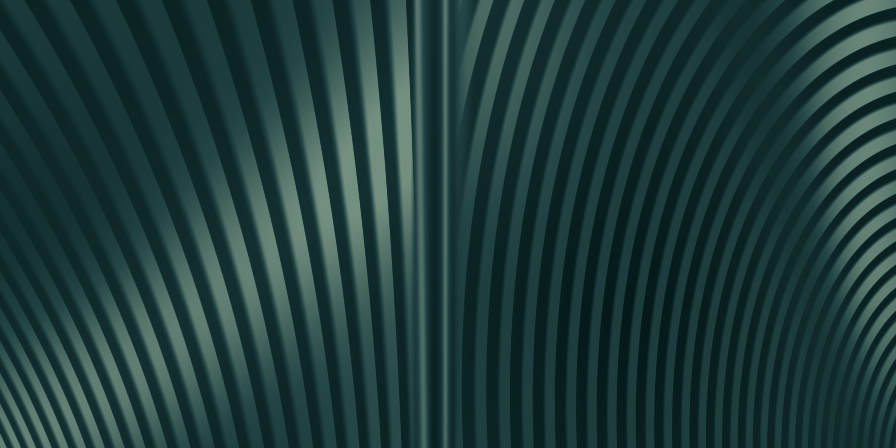
Write a Shadertoy shader that draws this background.

```glsl
// Dark teal pleated fan: curved ribs sweep away from a central vertical fold.

const float FOLD_X = 0.98;
const vec3 SHADE = vec3(0.015, 0.095, 0.10);
const vec3 TEAL  = vec3(0.14, 0.275, 0.275);
const vec3 SHEEN = vec3(0.45, 0.56, 0.50);

float bell(float x, float width) {
    float q = x / width;
    return exp(-q * q);
}

// Maps brightness 0..1 onto the three-colour ramp.
vec3 toneColor(float v) {
    vec3 low = mix(SHADE, TEAL, clamp(2.0 * v, 0.0, 1.0));
    return mix(low, SHEEN, clamp(2.0 * v - 1.0, 0.0, 1.0));
}

// One repeated rib: dark gap, ramp up, then a crisp trailing edge.
float ribProfile(float phase, float gap, float ramp) {
    float f = fract(phase);
    float aa = clamp(1.2 * fwidth(phase), 0.01, 0.4);
    float rise = smoothstep(gap - aa, gap + max(ramp, aa), f);
    float fall = 1.0 - smoothstep(1.0 - aa, 1.0, f);
    return rise * fall;
}

// Left ribs spread away from the fold as they climb.
float leftPhase(vec2 p) {
    float spread = 1.0 + 0.85 * p.y * (0.55 + 0.45 * p.y);
    float d = (FOLD_X - p.x) / spread;
    float e = d - 0.4;
    return -(18.0 * d + 15.0 * e * e * e);
}

// Right ribs are nested leaning ellipses, tighter toward their centre.
float rightPhase(vec2 p) {
    vec2 q = vec2(p.x - 2.16 + 0.08 * p.y, (p.y + 0.1) / 1.65);
    return -log(length(q) + 0.45) / 0.035;
}

float leftTone(vec2 p) {
    float glow = bell(p.y - 0.8 * p.x + 0.03, 0.27);
    float nearFold = bell(p.x - 0.88, 0.2);
    float lit = 0.36 + 0.56 * glow + 0.16 * nearFold;
    float dark = 0.12 + 0.12 * glow;
    float v = mix(dark, lit, ribProfile(leftPhase(p), 0.34, 0.25));
    float haze = bell(p.x - 0.08, 0.28) * bell(p.y - 0.55, 0.26);
    return mix(v, 0.19, 0.65 * haze);
}

float rightTone(vec2 p) {
    float crest = 1.93 + 0.15 * max(0.5 - p.y, 0.0);
    float glow = bell(p.x - crest, 0.15) * smoothstep(-0.1, 0.4, p.y);
    float topLight = bell(p.x - 1.1, 0.2) * smoothstep(0.3, 1.0, p.y);
    float hollow = bell(p.x - 1.4, 0.34) * bell(p.y - 0.3, 0.45);
    float lit = 0.43 + 0.50 * glow + 0.32 * topLight - 0.04 * hollow;
    float dark = 0.16 + 0.08 * topLight - 0.15 * hollow - 0.08 * glow;
    float gap = mix(0.46, 0.34, glow);
    float v = mix(dark, lit, ribProfile(rightPhase(p), gap, 0.14));
    float valley = bell(p.x - 1.90 + 0.25 * p.y, 0.09);
    return mix(v, 0.23, 0.7 * valley);
}

// Narrow upright pleats along the central fold.
float foldTone(vec2 p) {
    float lean = 0.015 * (1.0 - p.y);
    float v = 0.28 + 0.10 * p.y;
    v += 0.46 * bell(p.x - 0.932 - lean, 0.010);
    v += 0.46 * bell(p.x - 0.994, 0.007);
    v += 0.30 * p.y * bell(p.x - 1.045, 0.025);
    v -= 0.20 * bell(p.x - 0.970, 0.014);
    v -= 0.12 * bell(p.x - 1.012, 0.008);
    return v;
}

void mainImage(out vec4 fragColor, in vec2 fragCoord) {
    vec2 p = fragCoord / iResolution.xy * vec2(2.0, 1.0);
    float left = leftTone(p);
    float right = rightTone(p);

    // Join both sides, then lay the fold over their seam.
    float v = mix(left, right, smoothstep(FOLD_X - 0.005, FOLD_X + 0.005, p.x));
    float foldMask = smoothstep(0.915, 0.93, p.x)
                   * (1.0 - smoothstep(1.01, 1.025 + 0.05 * p.y, p.x));
    v = mix(v, foldTone(p), foldMask);

    fragColor = vec4(toneColor(v), 1.0);
}
```
